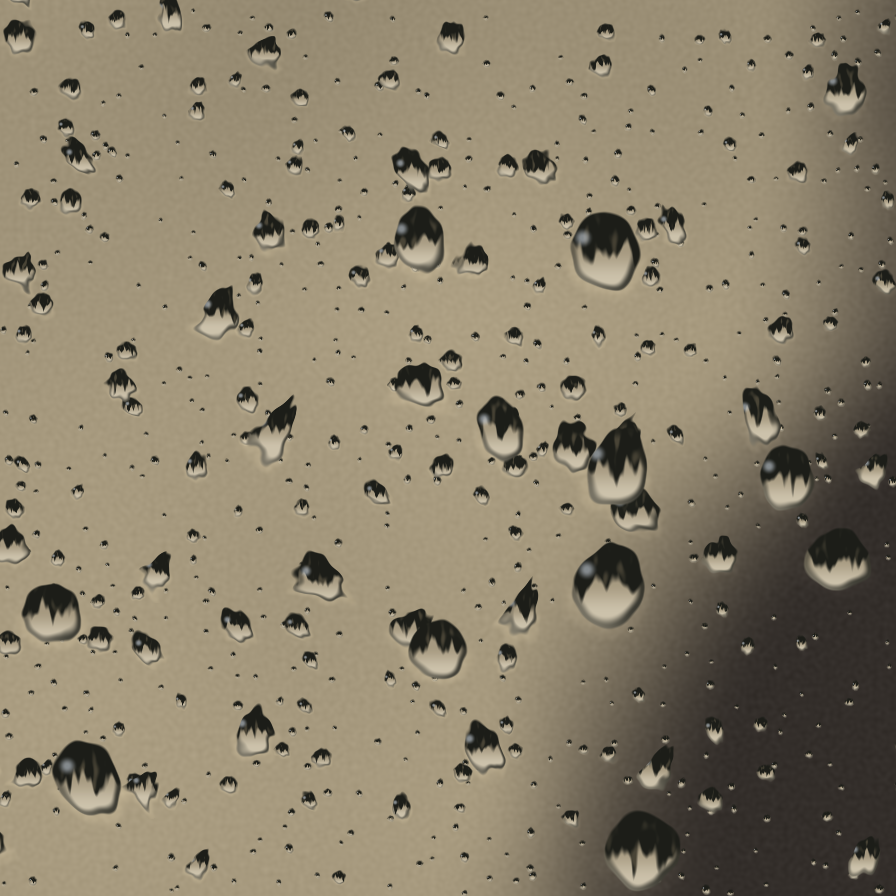
Give the GLSL for this texture, as a WebGL 2 fragment shader.

```glsl
#version 300 es
precision highp float;
// Rain drops on a window pane, with a soft dark shape behind the lower right.

uniform vec2 u_resolution;
out vec4 fragColor;

const vec3 PANE_COLOR = vec3(0.64, 0.59, 0.485);
const vec3 SHADOW_COLOR = vec3(0.20, 0.18, 0.165);
const vec3 DROP_DARK = vec3(0.11, 0.115, 0.095);
const vec3 DROP_MID = vec3(0.36, 0.33, 0.26);
const vec3 DROP_LIGHT = vec3(0.65, 0.60, 0.50);
const vec3 DROP_BRIGHT = vec3(0.80, 0.76, 0.67);
const vec3 GLINT_COLOR = vec3(0.74, 0.77, 0.80);
const float SOFTNESS = 0.0015;  // half width of drop edges
const float GRAIN = 0.03;       // fine tonal variation of the pane
const float TILT = 1.7;         // range of drop directions, radians

vec3 hash3(ivec3 key) {
    uvec3 v = uvec3(key) * 1664525u + 1013904223u;
    v.x += v.y * v.z; v.y += v.z * v.x; v.z += v.x * v.y;
    v ^= v >> 16u;
    v.x += v.y * v.z; v.y += v.z * v.x; v.z += v.x * v.y;
    return vec3(v >> 8u) / 16777216.0;
}

float cornerSlope(ivec2 corner, vec2 offset) {
    return dot(hash3(ivec3(corner, 7)).xy * 2.0 - 1.0, offset);
}

float gradientNoise(vec2 p) {
    ivec2 i = ivec2(floor(p));
    vec2 f = fract(p);
    vec2 w = f * f * f * (f * (f * 6.0 - 15.0) + 10.0);
    float low = mix(cornerSlope(i, f),
                    cornerSlope(i + ivec2(1, 0), f - vec2(1, 0)), w.x);
    float high = mix(cornerSlope(i + ivec2(0, 1), f - vec2(0, 1)),
                     cornerSlope(i + ivec2(1, 1), f - vec2(1, 1)), w.x);
    return mix(low, high, w.y);
}

// Falls from 1 to 0 as x goes from a to b.
float fade(float a, float b, float x) {
    return 1.0 - smoothstep(a, b, x);
}

vec3 paneColor(vec2 p) {
    float edge = 0.62 + 0.36 * smoothstep(0.0, 0.85, p.y)
               + 0.07 * gradientNoise(p * 4.0 + 3.0);
    float shadow = smoothstep(-0.15, 0.18, p.x - edge);
    vec3 color = PANE_COLOR * (1.0 + 0.12 * gradientNoise(p * 2.3 + 11.0));
    color *= 1.02 - 0.07 * smoothstep(0.6, 1.0, p.y);
    color = mix(color, SHADOW_COLOR, shadow);
    return color + GRAIN * gradientNoise(p * 150.0);
}

// q: position relative to the drop, in units of its radius.
vec3 shadeDrop(vec3 color, vec2 q, vec3 rnd, float radius, float wobble) {
    vec2 seed = rnd.yz * 90.0 + rnd.zx * 40.0;
    float blur = SOFTNESS / radius;

    // Outline: a tilted, tapered and uneven ellipse
    float angle = (rnd.y - 0.6) * TILT * min(1.0, wobble * 2.5);
    float stretch = mix(0.93, 1.08 + wobble * 0.6, rnd.z);
    vec2 s = mat2(cos(angle), sin(angle), -sin(angle), cos(angle)) * q;
    s *= vec2(stretch, 1.0 / stretch);
    s.x *= 1.0 + (rnd.y - 0.4) * wobble * 1.6 * s.y;
    float dist = length(s) - 1.0 + wobble * gradientNoise(s * 1.4 + seed);
    float mask = fade(-blur, blur, dist);

    // Refracted view: bright ground below a jagged dark cap
    float horizon = -0.02 + 1.0 * gradientNoise(vec2(q.x * 2.3, q.y * 0.5) + seed)
                  + 0.5 * gradientNoise(vec2(q.x * 5.5, q.y) + seed.yx);
    float cap = smoothstep(-0.12 - blur * 0.5, 0.12 + blur * 0.5, q.y - horizon);
    float streak = smoothstep(0.08, 0.45, gradientNoise(q * vec2(4.0, 1.5) + seed + 5.0));
    vec3 dark = mix(DROP_DARK, DROP_MID, streak * 0.7);
    vec3 light = mix(DROP_LIGHT, DROP_BRIGHT, fade(-0.8, 0.1, q.y));
    vec3 body = mix(light, dark, cap);

    // Dark rim and a cool glint at the upper left
    float rim = smoothstep(-0.22 - blur, -0.06, dist) / (1.0 + 3.0 * blur);
    rim *= mix(0.6, 1.0, smoothstep(-0.8, 0.5, q.x + 0.3 * q.y));
    body = mix(body, DROP_DARK, rim * 0.9);
    float glint = fade(0.04, 0.3, length(q - vec2(-0.62, 0.38)));
    body = mix(body, GLINT_COLOR, glint * 0.65 * step(0.4, rnd.z));

    // Faint light spilling below the drop
    float spill = fade(0.0, 0.4, dist) * fade(-0.6, 0.3, q.y);
    return mix(color * (1.0 + 0.09 * spill), body, mask);
}

// One jittered grid of drops; density is the share of filled cells.
vec3 addDrops(vec3 color, vec2 p, int layer, float cells, float density,
              vec2 radii, float wobble) {
    ivec2 home = ivec2(floor(p * cells));
    for (int y = -1; y <= 1; y++) {
        for (int x = -1; x <= 1; x++) {
            ivec2 cell = home + ivec2(x, y);
            vec3 place = hash3(ivec3(cell, layer));
            if (place.z > density) continue;
            vec3 rnd = hash3(ivec3(cell, layer + 50));
            vec2 center = (vec2(cell) + 0.1 + 0.8 * place.xy) / cells;
            float radius = mix(radii.x, radii.y, rnd.x * rnd.x);
            vec2 q = (p - center) / radius;
            if (dot(q, q) < 5.0) color = shadeDrop(color, q, rnd, radius, wobble);
        }
    }
    return color;
}

void main() {
    vec2 p = gl_FragCoord.xy / min(u_resolution.x, u_resolution.y);
    vec3 color = paneColor(p);
    color = addDrops(color, p, 11, 36.0, 0.40, vec2(0.0022, 0.0055), 0.25);
    color = addDrops(color, p, 12, 17.0, 0.42, vec2(0.0070, 0.0140), 0.35);
    color = addDrops(color, p, 13, 9.0, 0.50, vec2(0.0160, 0.0280), 0.55);
    color = addDrops(color, p, 14, 5.0, 0.48, vec2(0.0300, 0.0450), 0.22);
    fragColor = vec4(color, 1.0);
}
```
